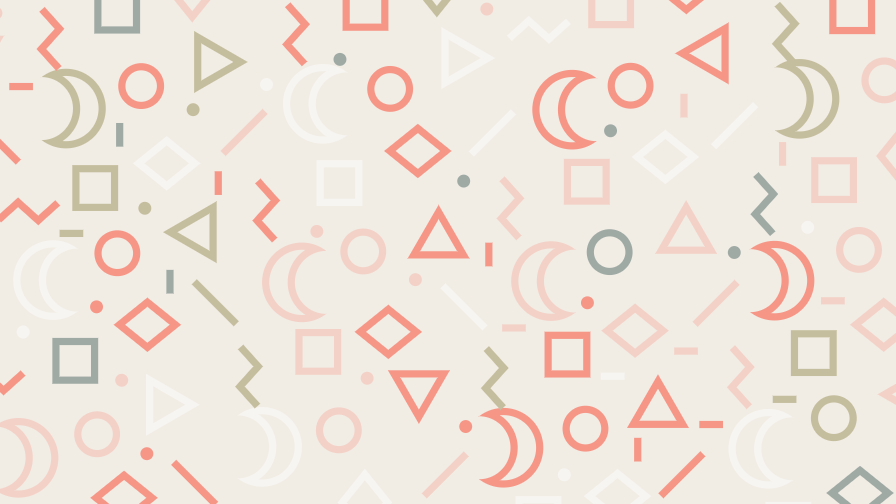
Write a WebGL 2 fragment shader that draws this pattern.

```glsl
#version 300 es
precision highp float;

uniform vec2 u_resolution;
out vec4 fragColor;

#define CELL 0.154
#define LATTICE_ANGLE 0.33
#define JITTER 0.07
#define STROKE 0.0143
#define RADIUS 0.0455
#define SMALL_SHARE 0.47
#define PAPER vec3(0.945, 0.929, 0.898)
#define CORAL vec3(0.965, 0.588, 0.529)
#define BLUSH vec3(0.953, 0.820, 0.780)
#define OLIVE vec3(0.773, 0.745, 0.620)
#define SLATE vec3(0.627, 0.667, 0.647)
#define CHALK vec3(0.970, 0.961, 0.945)

vec2 hash2(vec2 p) {
    vec3 q = fract(p.xyx * vec3(0.1031, 0.1030, 0.0973));
    q += dot(q, q.yzx + 33.33);
    return fract((q.xx + q.yz) * q.zy);
}

mat2 rotation(float angle) {
    float c = cos(angle), s = sin(angle);
    return mat2(c, s, -s, c);
}

vec3 inkColour(float pick) {
    if (pick < 0.32) return CORAL;
    if (pick < 0.55) return BLUSH;
    if (pick < 0.70) return OLIVE;
    if (pick < 0.85) return SLATE;
    return CHALK;
}

// Signed distances; straight edges keep their sharp corners
float box(vec2 p, vec2 halfSize) {
    vec2 d = abs(p) - halfSize;
    return max(d.x, d.y);
}

float triangle(vec2 p) {
    p.y += 0.017;
    return max(-p.y, 0.866 * abs(p.x) + 0.5 * p.y) - 0.0355;
}

float diamond(vec2 p) {
    vec2 halfSize = vec2(0.067, 0.054);
    return (dot(abs(p), halfSize.yx) - halfSize.x * halfSize.y) / length(halfSize);
}

float crescent(vec2 p) {
    p.x -= 0.016;
    return max(length(p) - 0.079, 0.0625 - length(p - vec2(0.0486, 0.0)));
}

float zigzag(vec2 p) {
    if (p.x < 0.0) p = -p;
    vec2 bend = vec2(0.020, -0.018);
    vec2 slope = normalize(vec2(bend.x, -bend.y));
    float line = (p.y - bend.y) * slope.x - abs(p.x - bend.x) * slope.y;
    float cap = dot(p - bend, slope) - 0.052;
    return max(abs(line) - 0.5 * STROKE, cap);
}

float outline(float d) {
    return abs(d + 0.5 * STROKE) - 0.5 * STROKE;
}

float largeShape(vec2 p, int kind, float pick) {
    float quarter = floor(pick * 4.0);
    if (kind == 0) quarter *= 2.0;
    p = rotation(quarter * radians(90.0)) * p;
    if (kind == 0) return outline(crescent(p));
    if (kind == 1) return outline(length(p) - RADIUS);
    if (kind == 2) return outline(triangle(p));
    if (kind == 3) return zigzag(p);
    if (kind == 4) return outline(box(p, vec2(RADIUS)));
    if (kind == 5) return outline(diamond(p));
    return box(rotation(radians(45.0)) * p, vec2(0.059, 0.5 * STROKE));
}

float smallShape(vec2 p, float pick) {
    if (pick < 0.6) return length(p) - 0.0128;
    if (pick < 0.8) p = p.yx;
    return box(p, vec2(0.0235, 0.5 * STROKE));
}

vec3 paint(vec3 base, vec3 ink, float d, float pixel) {
    return mix(base, ink, clamp(0.5 - d / pixel, 0.0, 1.0));
}

void main() {
    float pixel = 1.0 / u_resolution.y;
    vec2 pos = gl_FragCoord.xy * pixel;
    mat2 lattice = rotation(LATTICE_ANGLE) * CELL;
    vec2 home = floor(inverse(lattice) * pos);
    vec3 colour = PAPER;

    for (int y = -1; y <= 1; y++)
    for (int x = -1; x <= 1; x++) {
        vec2 cell = home + vec2(x, y);
        vec2 look = hash2(cell + 71.3);
        vec2 smallLook = hash2(cell + 137.9);
        vec2 smallPick = hash2(cell + 211.7);

        // Large figures at cell centres, kinds spread so neighbours differ
        vec2 centre = cell + 0.5 + JITTER * (2.0 * hash2(cell + 19.1) - 1.0);
        int kind = int(mod(cell.x + 3.0 * cell.y, 7.0) + 0.5) % 7;
        float d = largeShape(pos - lattice * centre, kind, look.x);
        colour = paint(colour, inkColour(look.y), d, pixel);

        // Dots and dashes on some of the cell corners
        if (smallPick.x < SMALL_SHARE) {
            d = smallShape(pos - lattice * cell, smallLook.x);
            colour = paint(colour, inkColour(smallLook.y), d, pixel);
        }
    }
    fragColor = vec4(colour, 1.0);
}
```
